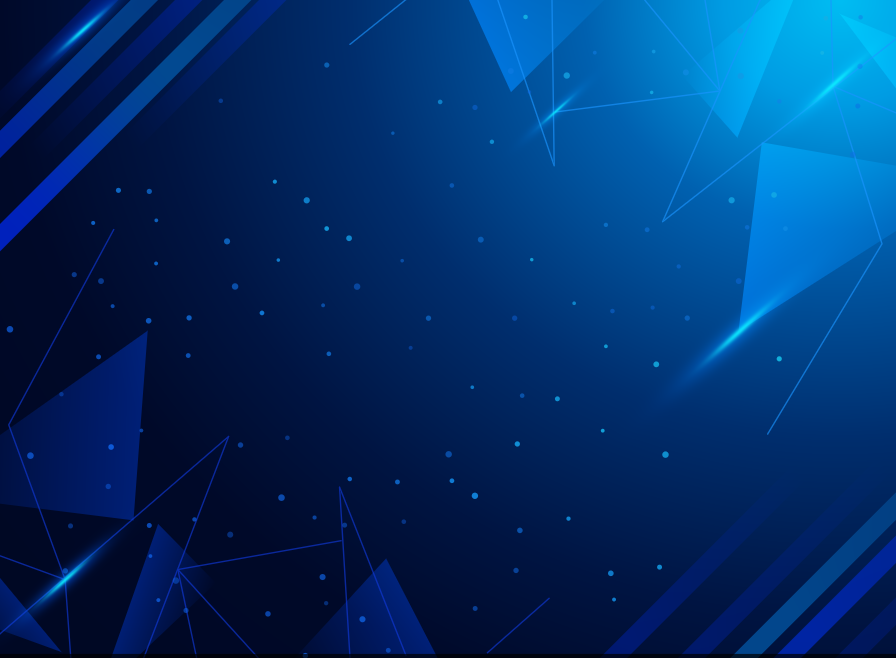
Reproduce this background procedurally as a Shadertoy shader.

```glsl
// Abstract blue backdrop: a radial glow from the upper right, diagonal bars in two
// corners, a wire-and-facet network repeated by a half turn, scattered dots and
// light streaks. All parts are distance functions in units with y pointing down.

const float HEIGHT = 5.64;                 // canvas height in design units
const vec2  GLOW_CENTER = vec2(7.2, 0.0);
const float GLOW_STRETCH = 1.12;
const float STOP_AT[7] = float[7](0.0, 1.0, 2.2, 4.2, 5.9, 7.2, 9.0);
const vec3  STOP_COLOR[7] = vec3[7](
    vec3(0.0, 0.74, 0.95), vec3(0.0, 0.61, 0.89), vec3(0.0, 0.38, 0.69),
    vec3(0.0, 0.18, 0.43), vec3(0.0, 0.08, 0.26), vec3(0.0, 0.035, 0.16),
    vec3(0.0, 0.03, 0.14));

// Bars: offset across, full-strength and vanishing positions along, opacity
const float BAR_WIDTH = 0.235;
const vec3  BAR_BLUE = vec3(0.0, 0.14, 0.80);
const vec3  BAR_TEAL = vec3(0.01, 0.31, 0.60);
const vec4  BARS[10] = vec4[10](
    vec4(1.92, 1.0, 9.0, 0.9),    vec4(1.12, 1.0, 9.0, 0.75),
    vec4(2.22, 2.5, -0.1, 0.4),   vec4(1.50, 1.6, -1.0, 0.4),
    vec4(0.78, 0.8, -1.2, 0.35),  vec4(10.78, -0.1, 2.8, 0.4),
    vec4(11.45, 0.4, 3.6, 0.35),  vec4(11.90, 1.5, 9.0, 0.85),
    vec4(12.27, 1.5, 9.0, 0.75),  vec4(12.80, 1.0, 5.0, 0.3));
const float BAR_TEALNESS[10] = float[10](1.0, 0.9, 0.2, 0.1, 0.0, 0.1, 0.1, 1.0, 0.15, 0.1);

// Network: facets fade toward their third corner; wires join two points
const float WIRE_HALF_WIDTH = 0.006;
const vec2 FACET_A[4] = vec2[4](vec2(4.38, 0.79), vec2(6.32, 1.18), vec2(6.33, 2.84), vec2(7.20, 0.12));
const vec2 FACET_B[4] = vec2[4](vec2(3.95, -0.15), vec2(6.90, -0.25), vec2(6.53, 1.22), vec2(7.90, 1.05));
const vec2 FACET_C[4] = vec2[4](vec2(5.33, -0.15), vec2(5.85, 0.65), vec2(8.37, 1.54), vec2(8.30, 0.58));
const vec4 WIRES[12] = vec4[12](
    vec4(4.25, -0.05, 4.75, 1.42), vec4(4.73, -0.1, 4.75, 1.42),
    vec4(4.76, 0.96, 6.17, 0.78),  vec4(5.46, -0.08, 6.17, 0.78),
    vec4(6.03, -0.08, 6.17, 0.78), vec4(6.55, -0.08, 5.68, 1.90),
    vec4(5.68, 1.90, 7.80, 0.24),  vec4(7.12, -0.1, 7.14, 0.74),
    vec4(7.14, 0.74, 7.90, 1.06),  vec4(7.14, 0.74, 7.56, 2.09),
    vec4(7.56, 2.09, 6.58, 3.72),  vec4(3.00, 0.38, 3.55, -0.06));

// Streaks: center, length, strength
const float STREAK_ANGLE = 0.73;
const vec3  STREAK_BLUE = vec3(0.0, 0.32, 0.95);
const vec3  STREAK_CORE = vec3(0.05, 0.92, 1.0);
const vec4  STREAKS[5] = vec4[5](
    vec4(7.15, 0.72, 0.60, 0.9), vec4(6.34, 2.84, 0.75, 0.9), vec4(4.77, 0.95, 0.35, 0.8),
    vec4(0.71, 0.26, 0.55, 0.9), vec4(0.56, 4.97, 0.55, 0.9));

const float DOT_CELL = 0.36;
const float DOT_DENSITY = 0.42;

vec2 hash2(vec2 p) {
    vec3 q = fract(p.xyx * vec3(0.1031, 0.1030, 0.0973));
    q += dot(q, q.yzx + 33.33);
    return fract((q.xx + q.yz) * q.zy);
}

float corner(vec2 cell, vec2 f, vec2 o) {
    return dot(hash2(cell + o) * 2.0 - 1.0, f - o);
}

float gradientNoise(vec2 p) {
    vec2 i = floor(p), f = fract(p), u = f * f * (3.0 - 2.0 * f);
    return mix(mix(corner(i, f, vec2(0)), corner(i, f, vec2(1, 0)), u.x),
               mix(corner(i, f, vec2(0, 1)), corner(i, f, vec2(1)), u.x), u.y);
}

float cover(float d, float px) { return clamp(0.5 - d / px, 0.0, 1.0); }

float lineSide(vec2 p, vec2 a, vec2 b) {
    vec2 e = normalize(b - a), r = p - a;
    return e.x * r.y - e.y * r.x;
}

float segment(vec2 p, vec2 a, vec2 b) {
    vec2 r = p - a, e = b - a;
    return length(r - e * clamp(dot(r, e) / dot(e, e), 0.0, 1.0));
}

float facet(vec2 p, vec2 a, vec2 b, vec2 c, float px) {
    float full = lineSide(c, a, b), side = lineSide(p, a, b);
    float inside = min(side, min(lineSide(p, b, c), lineSide(p, c, a)) );
    if (full < 0.0) inside = -max(side, max(lineSide(p, b, c), lineSide(p, c, a)));
    return cover(-inside, px) * clamp(1.0 - side / full, 0.0, 1.0);
}

void mainImage(out vec4 fragColor, in vec2 fragCoord) {
    float px = HEIGHT / iResolution.y;
    vec2 p = vec2(fragCoord.x, iResolution.y - fragCoord.y) * px;
    float across = p.x + p.y, along = p.x - p.y;

    // Radial glow
    float r = length((p - GLOW_CENTER) * vec2(1.0, GLOW_STRETCH));
    vec3 color = STOP_COLOR[0];
    for (int i = 1; i < 7; i++)
        color = mix(color, STOP_COLOR[i], clamp((r - STOP_AT[i-1]) / (STOP_AT[i] - STOP_AT[i-1]), 0.0, 1.0));

    // Diagonal bars
    for (int i = 0; i < 10; i++) {
        vec4 b = BARS[i];
        float d = abs(across - b.x - 0.5 * BAR_WIDTH) - 0.5 * BAR_WIDTH;
        float fade = clamp((along - b.z) / (b.y - b.z), 0.0, 1.0);
        vec3 tint = mix(BAR_BLUE, BAR_TEAL, BAR_TEALNESS[i] * smoothstep(-2.0, 1.0, along));
        color = mix(color, tint, cover(d, px * 1.4) * fade * b.w);
    }

    // Network, turned half around (plus a slight tilt) for the lower left
    bool upper = along > 1.0;
    vec2 q = upper ? p : vec2(7.46, 5.735) - p + 0.048 * vec2(p.y, -p.x);
    vec3 facetTint = upper ? vec3(0.0, 0.22, 0.66) : vec3(0.0, 0.09, 0.36);
    vec3 wireTint = upper ? vec3(0.10, 0.58, 1.0) : vec3(0.06, 0.22, 0.85);
    for (int i = 0; i < 4; i++)
        color += facetTint * (1.0 - color) * facet(q, FACET_A[i], FACET_B[i], FACET_C[i], px);
    float wire = 9.0;
    for (int i = 0; i < 12; i++) wire = min(wire, segment(q, WIRES[i].xy, WIRES[i].zw));
    color = mix(color, wireTint, 0.65 * cover(wire - WIRE_HALF_WIDTH, px));

    // Scattered dots, clustered by noise and kept off the bars
    vec2 cell = floor(p / DOT_CELL), place = hash2(cell + 7.0), kind = hash2(cell + 61.0);
    vec2 center = (cell + 0.15 + 0.7 * place) * DOT_CELL;
    float chance = DOT_DENSITY + 0.7 * gradientNoise(center * 0.9);
    float open = step(2.6, center.x + center.y) * step(center.x + center.y, 10.7);
    vec3 dotTint = mix(vec3(0.06, 0.38, 0.90), vec3(0.08, 0.75, 0.90), kind.y * smoothstep(-3.0, 3.0, along));
    float dotMask = cover(length(p - center) - mix(0.014, 0.028, place.y), px);
    color = mix(color, dotTint, dotMask * step(kind.x, chance) * open * mix(0.4, 0.9, kind.y));

    // Light streaks
    vec2 dir = vec2(cos(STREAK_ANGLE), -sin(STREAK_ANGLE));
    for (int i = 0; i < 5; i++) {
        vec4 s = STREAKS[i];
        vec2 v = p - s.xy;
        vec2 l = vec2(dot(v, dir), dot(v, vec2(-dir.y, dir.x))) / s.z;
        float halo = exp(-1.6 * l.x * l.x - 70.0 * l.y * l.y);
        float core = exp(-7.0 * l.x * l.x - 900.0 * l.y * l.y);
        color += STREAK_BLUE * (1.0 - color) * halo * s.w * 0.6;
        color = mix(color, STREAK_CORE, core * s.w);
    }

    // Dark lower rim
    color *= 1.0 - 0.7 * cover(HEIGHT - 0.035 - p.y, px);
    fragColor = vec4(color, 1.0);
}
```
